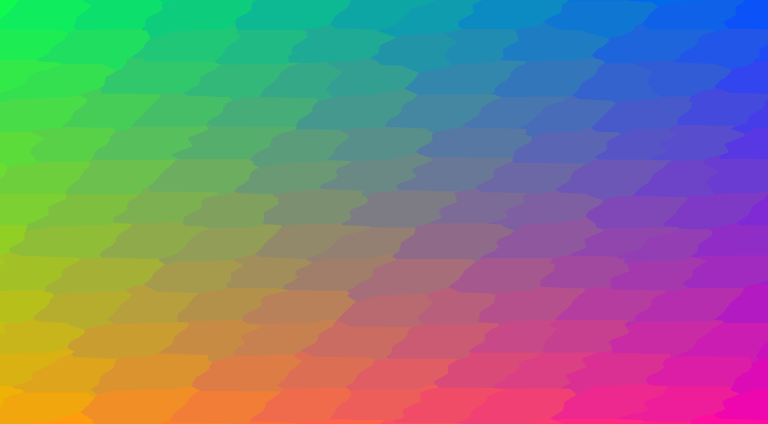
This background is drawn by a WebGL 1 fragment shader. Its source:

```glsl
precision highp float;

uniform vec2 u_resolution;

const vec2 GRID = vec2(9.85, 13.0);
const float LEAN = 0.415;
const vec3 BOTTOM_LEFT = vec3(1.0, 0.67, 0.0);
const vec3 BOTTOM_RIGHT = vec3(1.0, 0.0, 0.67);
const vec3 TOP_LEFT = vec3(0.0, 1.0, 0.33);
const vec3 TOP_RIGHT = vec3(0.0, 0.33, 1.0);

vec2 hash2(vec2 cell) {
  vec2 mixed = vec2(dot(cell, vec2(12.99, 78.23)), dot(cell, vec2(39.35, 27.17)));
  return fract(sin(mixed) * 4375.85);
}

vec3 cornerGradient(vec2 uv) {
  vec3 bottom = mix(BOTTOM_LEFT, BOTTOM_RIGHT, uv.x);
  vec3 top = mix(TOP_LEFT, TOP_RIGHT, uv.x);
  return mix(bottom, top, uv.y);
}

// Box distance, slightly rounded towards a diamond to avoid ties
float facetDistance(vec2 d) {
  d = abs(d);
  return max(d.x, d.y) + 0.12 * (d.x + d.y);
}

// Zigzag that notches the slanted cell sides
float notch(float height) {
  return abs(fract(height * 2.0) - 0.5) - 0.25;
}

// Canvas position of the nearest seed in a leaning, jittered lattice
vec2 nearestSeed(vec2 uv, vec2 grid, float lean) {
  vec2 p = uv * grid - vec2(0.0, 0.07);
  p.x -= lean * p.y;
  vec2 base = floor(p);
  vec2 nearest = p;
  float best = 10.0;
  for (int j = -1; j <= 1; j++) {
    for (int i = -1; i <= 1; i++) {
      vec2 cell = base + vec2(float(i), float(j));
      vec2 random = hash2(cell);
      vec2 seed = cell + 0.5 + (random - 0.5) * vec2(0.6, 0.28);
      vec2 offset = p - seed;
      offset.x += 0.4 * random.y * notch(p.y + random.x);
      float d = facetDistance(offset);
      if (d < best) {
        best = d;
        nearest = seed;
      }
    }
  }
  nearest.x += lean * nearest.y;
  return (nearest + vec2(0.0, 0.07)) / grid;
}

void main() {
  // Average a small sample grid to smooth the cell edges
  vec3 color = vec3(0.0);
  for (int j = 0; j < 3; j++) {
    for (int i = 0; i < 3; i++) {
      vec2 shift = (vec2(float(i), float(j)) - 1.0) / 3.0;
      vec2 uv = (gl_FragCoord.xy + shift) / u_resolution;
      vec2 seed = nearestSeed(uv, GRID, LEAN);
      color += cornerGradient(clamp(mix(vec2(0.5), seed, 0.96), 0.0, 1.0));
    }
  }
  gl_FragColor = vec4(color / 9.0, 1.0);
}
```
